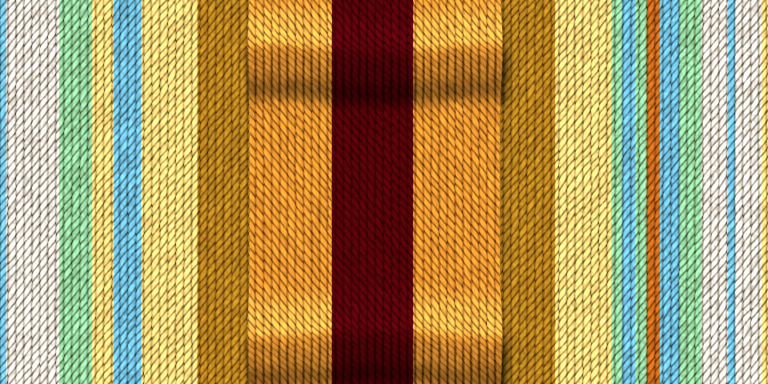
Write a Shadertoy shader that draws this texture.

```glsl
// Woven striped cloth: upright twisted cords in bands of colour, with a raised
// central panel that rolls over in two soft folds. Bands come from a list of
// left edges; cords, twist and fibres are built from repeats and hash noise.

const float CORD_PITCH = 0.0208;    // cord width, in canvas heights
const float TWIST_LENGTH = 0.0245;  // length of one twist along a cord
const float TWIST_SLANT = 1.05;     // twists climbed across one cord
const float GROOVE_DEPTH = 0.40;
const float GAP_DEPTH = 0.27;
const float FIBRE_DEPTH = 0.20;
const float FOLD_TOP = 0.112;       // fold crests, measured downwards
const float FOLD_BOTTOM = 0.855;
const float PANEL_LEFT = 0.325;
const float PANEL_RIGHT = 0.651;
const int SAMPLES = 3;

const int BANDS = 22;
const float BAND_EDGE[BANDS] = float[](
    0.0, 0.008, 0.077, 0.120, 0.148, 0.184, 0.257, PANEL_LEFT, 0.432, 0.538, PANEL_RIGHT,
    0.723, 0.796, 0.810, 0.827, 0.842, 0.859, 0.885, 0.913, 0.948, 0.957, 0.992);
const int BAND_YARN[BANDS] = int[](
    3, 0, 1, 2, 3, 2, 4, 5, 6, 5, 4, 2, 1, 3, 1, 7, 3, 1, 0, 3, 0, 2);
const vec3 YARN[8] = vec3[](
    vec3(0.97, 0.95, 0.92),   // white
    vec3(0.61, 0.88, 0.66),   // green
    vec3(1.05, 0.92, 0.53),   // yellow
    vec3(0.46, 0.79, 0.94),   // blue
    vec3(0.75, 0.53, 0.12),   // old gold
    vec3(0.96, 0.62, 0.20),   // orange
    vec3(0.35, 0.008, 0.03),  // maroon
    vec3(0.82, 0.43, 0.10));  // rust

float hash(vec2 p) {
    vec3 q = fract(vec3(p.xyx) * 0.1031);
    q += dot(q, q.yzx + 33.33);
    return fract((q.x + q.y) * q.z);
}

float noise(vec2 p) {
    vec2 i = floor(p), f = fract(p);
    f = f * f * (3.0 - 2.0 * f);
    return mix(mix(hash(i), hash(i + vec2(1, 0)), f.x),
               mix(hash(i + vec2(0, 1)), hash(i + vec2(1, 1)), f.x), f.y);
}

float bell(float x, float width) {
    x /= width;
    return exp(-x * x);
}

// Brightness of one twisted cord; p is in canvas heights, rib deepens the gaps.
float cordShade(vec2 p, float slant, float rib) {
    float column = p.x / CORD_PITCH + 0.10 * (noise(p * vec2(30.0, 12.0)) - 0.5);
    float id = floor(column);
    float across = fract(column) - 0.5;
    float along = p.y / TWIST_LENGTH + slant * across + 0.5 * hash(vec2(id, 7.0))
                + 0.5 * noise(vec2(id * 3.7, p.y * 18.0));
    float strand = abs(fract(along) - 0.5) * 2.0;
    float groove = smoothstep(0.45, 1.0, strand) * (1.0 - 0.4 * rib);
    float gap = smoothstep(0.24, 0.5, abs(across)) * (1.0 + 0.9 * rib);
    float fibre = noise(vec2(column * 5.0 + along * 2.0, along * 3.0)) - 0.5;
    float tone = hash(vec2(id, floor(along))) - 0.5;
    return 1.06 - GROOVE_DEPTH * groove - GAP_DEPTH * gap - 0.06 * across
         + FIBRE_DEPTH * fibre + 0.10 * tone;
}

// x: lit roll above the crest, y: shaded face, z: shadow under the face.
vec3 foldParts(float d) {
    float lit = smoothstep(-0.13, -0.03, d) * (1.0 - smoothstep(-0.005, 0.03, d));
    float face = smoothstep(-0.005, 0.06, d) * (1.0 - smoothstep(0.13, 0.18, d));
    return vec3(lit, face, bell(d - 0.125, 0.035));
}

vec3 cloth(vec2 uv, float aspect) {
    vec2 p = vec2(uv.x * aspect, uv.y);
    float down = 1.0 - uv.y;

    // Fold crests sag a little across the panel.
    float sag = 0.007 * cos((uv.x - 0.49) * 22.0) + 0.004 * (noise(vec2(p.x * 9.0, 2.0)) - 0.5);
    float dTop = down - FOLD_TOP - sag, dBottom = down - FOLD_BOTTOM + sag;
    vec3 fold = foldParts(dTop) + foldParts(dBottom);

    // Panel sides swell outwards where the cloth rolls.
    float swell = 0.0035 * (bell(dTop - 0.02, 0.10) + bell(dBottom - 0.02, 0.10));
    float fromCentre = uv.x - 0.5 * (PANEL_LEFT + PANEL_RIGHT);
    float nearSide = smoothstep(0.12, 0.16, abs(fromCentre))
                   * (1.0 - smoothstep(0.17, 0.20, abs(fromCentre)));
    float bandX = uv.x - sign(fromCentre) * swell * nearSide;
    bandX += 0.0014 * (abs(fract(p.y / TWIST_LENGTH) - 0.5) - 0.25);

    vec3 colour = YARN[BAND_YARN[0]];
    float soft = 0.0007;
    for (int i = 1; i < BANDS; i++)
        colour = mix(colour, YARN[BAND_YARN[i]],
                     smoothstep(BAND_EDGE[i] - soft, BAND_EDGE[i] + soft, bandX));

    float panel = smoothstep(PANEL_LEFT - soft, PANEL_LEFT + soft, bandX)
                * (1.0 - smoothstep(PANEL_RIGHT - soft, PANEL_RIGHT + soft, bandX));

    // Twists crowd together on the folded faces.
    float crowd = 0.05 * (smoothstep(-0.03, 0.15, dTop) + smoothstep(-0.03, 0.15, dBottom));
    float shade = cordShade(p - vec2(0.0, crowd * panel),
                            mix(-TWIST_SLANT, TWIST_SLANT, panel), fold.y * panel);
    colour *= mix(vec3(shade * shade), vec3(shade), vec3(0.95, 0.80, 0.60));

    // Light on the rolls, then shade on and beneath them.
    vec3 glow = vec3(0.10, 0.26, 0.60) * fold.x;
    colour *= 1.0 + panel * (glow - 0.17 * fold.y - 0.24 * fold.z);

    // Contact shadows fall outwards from each side of the panel.
    float outRight = bandX - PANEL_RIGHT, outLeft = PANEL_LEFT - bandX;
    float depth = 0.15 + 0.45 * clamp(fold.y + fold.z, 0.0, 1.0);
    float shadow = depth * (step(0.0, outRight) * bell(outRight, 0.010)
                          + step(0.0, outLeft) * 0.6 * bell(outLeft, 0.004));
    return colour * (1.0 - (1.0 - panel) * shadow);
}

void mainImage(out vec4 fragColor, in vec2 fragCoord) {
    float aspect = iResolution.x / iResolution.y;
    vec3 sum = vec3(0.0);
    for (int j = 0; j < SAMPLES * SAMPLES; j++) {
        vec2 jitter = (vec2(j % SAMPLES, j / SAMPLES) + 0.5) / float(SAMPLES) - 0.5;
        sum += cloth((fragCoord + jitter) / iResolution.xy, aspect);
    }
    fragColor = vec4(clamp(sum / float(SAMPLES * SAMPLES), 0.0, 1.0), 1.0);
}
```
